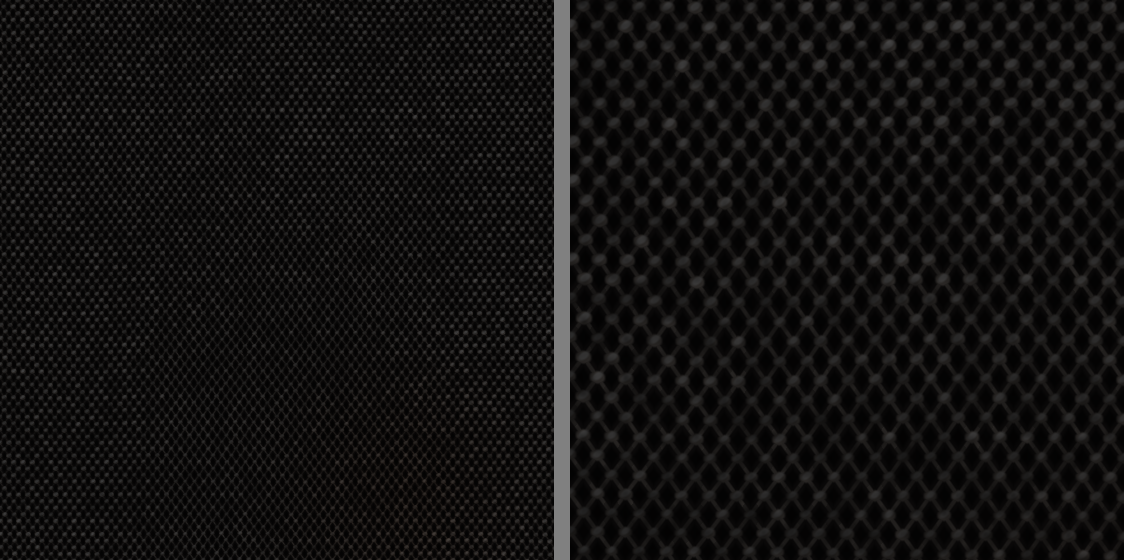
Left, the full canvas; right, a detail of the centre.
Reproduce this texture procedurally as a WebGL 1 fragment shader.

```glsl
precision highp float;
uniform vec2 u_resolution;

#define REPEATS vec2(60.0, 43.0)
#define BEAD_SIZE vec2(0.29, 0.17)
#define STRAND_HALF_WIDTH 0.09
#define WARP 0.22
#define GROUND vec3(0.034, 0.029, 0.028)
#define THREAD vec3(0.128, 0.118, 0.109)
#define GLINT vec3(0.195, 0.193, 0.190)
#define SPECK_CHANCE 0.003

float hash(vec2 p) {
  p = fract(p * vec2(0.1031, 0.1137));
  p += dot(p, p.yx + 33.33);
  return fract((p.x + p.y) * p.x * 37.0);
}

float noise(vec2 p) {
  vec2 cell = floor(p);
  vec2 f = fract(p);
  f = f * f * (3.0 - 2.0 * f);
  float low = mix(hash(cell), hash(cell + vec2(1.0, 0.0)), f.x);
  float high = mix(hash(cell + vec2(0.0, 1.0)), hash(cell + vec2(1.0)), f.x);
  return mix(low, high, f.y);
}

// Coverage of an ellipse, softened over the given width in cell units
float ellipse(vec2 p, vec2 radius, float soft) {
  float d = (length(p / radius) - 1.0) * min(radius.x, radius.y);
  return 1.0 - smoothstep(-soft, soft, d);
}

void main() {
  vec2 uv = gl_FragCoord.xy / u_resolution;
  vec2 pixel = REPEATS / u_resolution;
  float soft = max(0.04, 0.5 * max(pixel.x, pixel.y));

  // Slightly uneven cloth
  vec2 p = uv * REPEATS;
  p += WARP * (vec2(noise(uv * 7.0), noise(uv * 7.0 + 41.0)) - 0.5);

  // Diagonal axes give staggered rows of beads
  vec2 diagonal = vec2(p.x + p.y, p.x - p.y);
  vec2 id = floor(diagonal + 0.5);
  vec2 f = diagonal - id;
  vec2 local = 0.5 * vec2(f.x + f.y, f.x - f.y);
  float vary = hash(id + 200.0);
  float row = hash(vec2(id.x - id.y + 300.0, 7.0));
  float fibre = noise(p * vec2(4.0, 5.0) + 150.0);

  // Open mesh shows in the middle, rounder beads towards the sides
  float middle = smoothstep(0.12, 0.38, uv.x) * (1.0 - smoothstep(0.65, 0.9, uv.x));
  float mesh = middle * (1.0 - 0.8 * smoothstep(0.3, 0.85, uv.y));
  mesh = clamp(mesh + 0.6 * (noise(uv * vec2(9.0, 6.0) + 12.0) - 0.5), 0.0, 1.0);

  // Crossing strands
  vec2 edge = abs(f);
  float meshSoft = max(0.05, 0.6 * length(pixel));
  vec2 lines = 1.0 - smoothstep(STRAND_HALF_WIDTH - meshSoft, STRAND_HALF_WIDTH + meshSoft, edge);
  float strand = max(lines.x, 0.85 * lines.y);

  // Raised thread with a slanted highlight
  vec2 radius = BEAD_SIZE * mix(1.0, 0.82, mesh) * (0.9 + 0.2 * vary);
  float bead = ellipse(local, radius, soft);
  vec2 slant = vec2(local.x + 0.4 * local.y, local.y - 0.4 * local.x);
  float shine = ellipse(slant - vec2(0.02, 0.03), radius * vec2(0.75, 0.6), soft);

  // Broad light and small differences between threads
  float light = mix(1.0, 0.95, middle) * (0.92 + 0.16 * noise(uv * 5.0 + 80.0));
  light *= (0.85 + 0.3 * vary) * (0.92 + 0.16 * row) * (0.75 + 0.5 * fibre);
  float body = max(bead, strand * mix(0.45, 0.95, mesh));

  vec3 color = GROUND * (0.75 + 0.5 * noise(p * 3.0));
  color = mix(color, THREAD * light, body);
  color = mix(color, GLINT * light, shine * mix(0.85, 0.68, mesh));

  // Dark gaps between the strands
  float gap = smoothstep(0.15, 0.36, min(edge.x, edge.y));
  color *= 1.0 - 0.6 * gap * (1.0 - bead);

  // Sparse lint and a warm cast near the lower right
  float speck = step(1.0 - SPECK_CHANCE, hash(id + 517.0));
  color += 0.2 * speck * ellipse(local, vec2(0.12, 0.1), soft);
  float warm = 1.0 - smoothstep(0.0, 0.35, length(uv - vec2(0.74, 0.12)));
  color *= mix(vec3(0.985, 0.995, 1.02), vec3(1.08, 0.98, 0.93), warm);

  gl_FragColor = vec4(color, 1.0);
}
```
